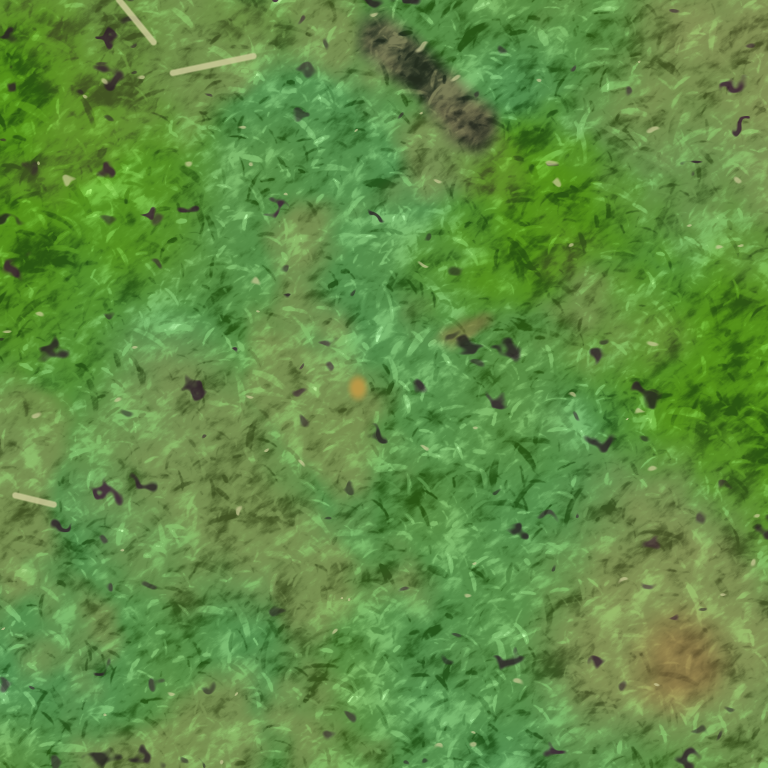
Reproduce this texture procedurally as a WebGL 2 fragment shader.

```glsl
#version 300 es
precision highp float;
uniform vec2 u_resolution;
out vec4 fragColor;

const vec3 DEEP_GREEN = vec3(0.17, 0.34, 0.07);
const vec3 MOSS_GREEN = vec3(0.33, 0.57, 0.10);
const vec3 TURF_GREEN = vec3(0.35, 0.56, 0.26);
const vec3 PALE_GREEN = vec3(0.50, 0.73, 0.40);
const vec3 DRY_OLIVE = vec3(0.51, 0.57, 0.33);
const vec3 DARK_OLIVE = vec3(0.29, 0.33, 0.16);
const vec3 BARE_EARTH = vec3(0.55, 0.46, 0.27);
const vec3 SHADOW = vec3(0.13, 0.13, 0.12);
const vec3 STRAW = vec3(0.80, 0.80, 0.60);

float hash(vec2 p) {
  vec3 q = fract(p.xyx * vec3(0.1031, 0.1030, 0.0973));
  q += dot(q, q.yzx + 33.33);
  return fract((q.x + q.y) * q.z);
}

vec2 hash2(vec2 p) {
  return vec2(hash(p), hash(p + 71.7));
}

float noise(vec2 p) {
  vec2 i = floor(p), f = fract(p);
  f = f * f * (3.0 - 2.0 * f);
  return mix(mix(hash(i), hash(i + vec2(1, 0)), f.x),
             mix(hash(i + vec2(0, 1)), hash(i + vec2(1, 1)), f.x), f.y);
}

float fbm(vec2 p) {
  float sum = 0.0, amp = 0.533;
  for (int i = 0; i < 4; i++) {
    sum += amp * noise(p);
    p = mat2(1.6, 1.2, -1.2, 1.6) * p + 17.3;
    amp *= 0.5;
  }
  return sum;
}

float segment(vec2 p, vec2 a, vec2 b) {
  vec2 d = b - a;
  return length(p - a - d * clamp(dot(p - a, d) / dot(d, d), 0.0, 1.0));
}

// Soft ellipse: 1 in the centre, 0 at the rim
float blob(vec2 p, vec2 centre, vec2 radii) {
  return smoothstep(1.0, 0.25, length((p - centre) / radii));
}

// Short tapered blades; positive is lit, negative is shaded
float blades(vec2 p, float count, float seed, float soft) {
  vec2 q = p * count, cell = floor(q);
  float tone = 0.0;
  for (int y = -1; y <= 1; y++)
    for (int x = -1; x <= 1; x++) {
      vec2 id = cell + vec2(x, y) + seed;
      vec2 d = q - cell - vec2(x, y) - hash2(id);
      float lean = hash(id + 5.1) < 0.55 ? 0.65 : -0.65;
      float angle = lean + (hash(id + 9.4) - 0.5) * 1.7;
      vec2 axis = vec2(cos(angle), sin(angle));
      float along = dot(d, axis);
      float across = dot(d, vec2(-axis.y, axis.x)) + 0.25 * along * along;
      float reach = mix(0.25, 0.8, hash(id + 2.6));
      float width = mix(0.06, 0.15, hash(id + 3.8)) * (1.0 - 0.5 * abs(along) / reach);
      float edge = soft * count;
      float mask = smoothstep(width + edge, width - edge, abs(across))
                 * smoothstep(reach, reach * 0.6, abs(along));
      tone += mask * (hash(id + 13.2) * 2.0 - 0.95);
    }
  return clamp(tone, -1.0, 1.0);
}

// Sparse irregular specks, kept with the given chance
float specks(vec2 p, float count, float chance, float seed) {
  vec2 q = p * count + 0.5 * vec2(noise(p * 70.0), noise(p * 70.0 + 31.0));
  vec2 id = floor(q) + seed;
  vec2 d = fract(q) - 0.35 - 0.3 * hash2(id);
  float size = mix(0.12, 0.3, hash(id + 4.0));
  return step(hash(id + 8.0), chance)
       * smoothstep(size, size * 0.35, length(d * vec2(0.8, 1.2)));
}

void main() {
  vec2 p = gl_FragCoord.xy / u_resolution.y;
  float soft = 0.0009 + 0.5 / u_resolution.y;
  vec2 warp = vec2(fbm(p * 6.0), fbm(p * 6.0 + 40.0)) - 0.5;
  vec2 w = p + warp * 0.28;

  // Ground zones
  float moss = blob(w, vec2(0.0, 0.82), vec2(0.38, 0.52));
  moss = max(moss, blob(w, vec2(0.98, 0.53), vec2(0.32, 0.26)));
  moss = max(moss, blob(w, vec2(0.70, 0.69), vec2(0.22, 0.14)));
  float dry = smoothstep(0.53, 0.72, fbm(p * 5.0 + 12.0)) * 0.75;
  dry = max(dry, blob(w, vec2(1.0, 0.86), vec2(0.28, 0.30)));
  dry = max(dry, blob(w, vec2(0.90, 0.18), vec2(0.36, 0.30)));
  dry = max(dry, 0.75 * blob(w, vec2(0.28, 0.36), vec2(0.24, 0.22)));

  // Relief from matted fibres and blades
  vec2 grain = mat2(0.8, -0.6, 0.6, 0.8) * p;
  float relief = 0.50 + 0.65 * (fbm(p * 24.0) - 0.5);
  relief += 0.50 * (fbm(grain * vec2(55.0, 120.0)) - 0.5);
  float blade = 0.26 * blades(p, 24.0, 3.0, soft)
              + 0.30 * blades(p, 42.0, 57.0, soft)
              + 0.18 * blades(p, 72.0, 91.0, soft);
  relief += blade * mix(1.0, 0.6, max(dry, moss * 0.6));
  relief -= 0.16 * moss * smoothstep(0.4, 0.7, fbm(p * 13.0 + 5.0));

  // Zone colours shaded by relief
  vec3 base = mix(TURF_GREEN, MOSS_GREEN, moss);
  base = mix(base, DRY_OLIVE, dry * (1.0 - 0.65 * moss));
  vec3 low = mix(DEEP_GREEN, DARK_OLIVE, dry);
  vec3 high = mix(PALE_GREEN, base * 1.3, max(moss * 0.7, dry * 0.6));
  vec3 color = mix(low, base, smoothstep(0.12, 0.50, relief));
  color = mix(color, high, smoothstep(0.50, 0.80, relief));
  color += vec3(-0.03, 0.01, 0.06) * (1.0 - moss) * (1.0 - dry) * noise(p * 9.0);
  color += 0.25 * smoothstep(0.85, 1.15, relief);

  // Bare earth, rotten wood and dark hollows
  float earth = blob(p + warp * 0.08, vec2(0.89, 0.14), vec2(0.08, 0.10));
  earth = max(earth, 0.7 * blob(w, vec2(0.59, 0.58), vec2(0.05, 0.04)));
  color = mix(color, BARE_EARTH * (0.65 + 0.7 * relief), earth * 0.8);
  float wood = segment(p + warp * 0.05, vec2(0.49, 0.95), vec2(0.62, 0.83));
  vec3 bark = mix(SHADOW, vec3(0.47, 0.43, 0.32), smoothstep(0.25, 0.75, relief));
  color = mix(color, bark, 0.8 * smoothstep(0.045, 0.015, wood));
  float hollow = max(specks(p, 17.0, 0.13, 6.0), 0.7 * specks(p, 31.0, 0.08, 44.0));
  vec3 hollowTint = mix(SHADOW, vec3(0.24, 0.10, 0.22), noise(p * 14.0));
  color = mix(color, hollowTint, hollow * 0.8);

  // Loose straw and pale chips
  float stalk = segment(p, vec2(0.155, 1.0), vec2(0.20, 0.945));
  stalk = min(stalk, segment(p, vec2(0.225, 0.905), vec2(0.33, 0.927)));
  stalk = min(stalk, segment(p, vec2(0.02, 0.355), vec2(0.07, 0.343)));
  color = mix(color, STRAW, 0.85 * smoothstep(0.004 + soft, 0.004 - soft, stalk));
  color = mix(color, STRAW, 0.7 * specks(p, 46.0, 0.025, 23.0));
  color = mix(color, vec3(0.72, 0.60, 0.28), blob(p, vec2(0.466, 0.495), vec2(0.017, 0.022)));

  fragColor = vec4(clamp(color, 0.0, 1.0), 1.0);
}
```
